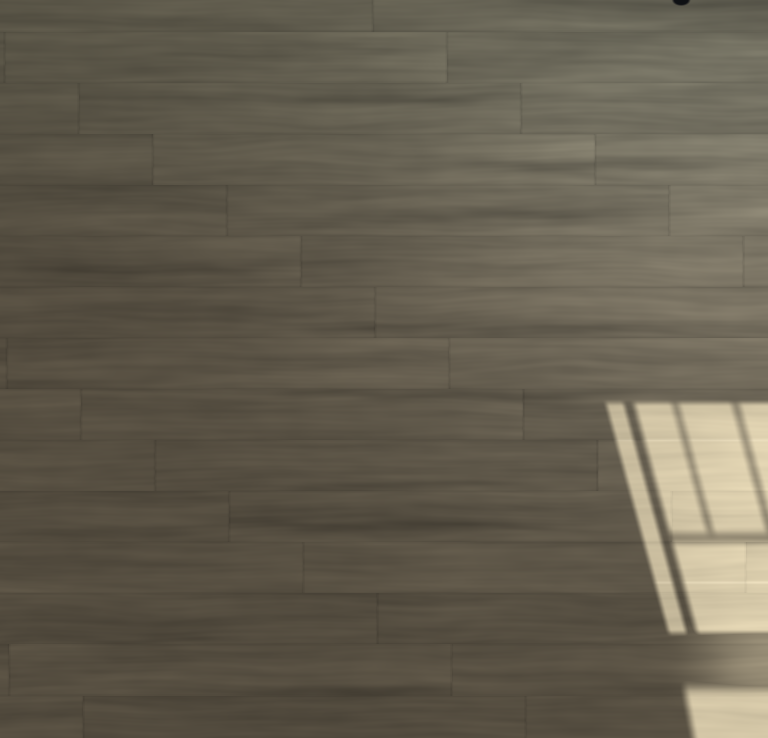
Write a Shadertoy shader that draws this texture.

```glsl
const vec3 SHADE_WOOD = vec3(0.325, 0.296, 0.244);
const vec3 SHEEN_WOOD = vec3(0.485, 0.458, 0.395);
const vec3 SUNLIT_WOOD = vec3(0.90, 0.845, 0.71);
const vec3 COOL_TINT = vec3(0.97, 1.01, 1.02);

const float ROW_HEIGHT = 0.0692;   // plank width, top to bottom
const float ROW_PHASE = 0.62;
const float PLANK_LENGTH = 0.576;
const float JOINT_STEP = 0.0965;   // joint shift from row to row
const float JOINT_START = 0.006;
const float GRAIN_CONTRAST = 0.30;
const float STREAK_DEPTH = 0.13;

const float SUN_SLANT = 0.263;     // sideways run of the light per unit height
const float SUN_TOP = 0.454;
const float SUN_BOTTOM = 0.142;

// Faint dark veins: centre x, centre y, half length
const int VEIN_COUNT = 10;
const vec3 VEINS[VEIN_COUNT] = vec3[](
    vec3(0.78, 0.776, 0.22), vec3(0.59, 0.709, 0.27),
    vec3(0.20, 0.633, 0.20), vec3(0.62, 0.556, 0.30),
    vec3(0.50, 0.864, 0.18), vec3(0.15, 0.133, 0.20),
    vec3(0.55, 0.343, 0.20), vec3(0.45, 0.065, 0.15),
    vec3(0.55, 0.465, 0.30), vec3(0.50, 0.289, 0.30));

float hash(vec2 p) {
    vec3 q = fract(vec3(p.xyx) * 0.1031);
    q += dot(q, q.yzx + 33.33);
    return fract((q.x + q.y) * q.z);
}

float cornerSlope(vec2 cell, vec2 offset) {
    float angle = 6.2832 * hash(cell);
    return dot(vec2(cos(angle), sin(angle)), offset);
}

float gradientNoise(vec2 p) {
    vec2 i = floor(p), f = fract(p);
    vec2 u = f * f * f * (f * (f * 6.0 - 15.0) + 10.0);
    vec2 e = vec2(1.0, 0.0);
    return mix(mix(cornerSlope(i, f), cornerSlope(i + e, f - e), u.x),
               mix(cornerSlope(i + e.yx, f - e.yx), cornerSlope(i + 1.0, f - 1.0), u.x), u.y);
}

float band(float x, float lo, float hi, float soft) {
    return smoothstep(lo - soft, lo + soft, x) * (1.0 - smoothstep(hi - soft, hi + soft, x));
}

// Brightness factor of the planks, grain and joints
float woodGrain(vec2 uv) {
    float rowCoord = (1.0 - uv.y) / ROW_HEIGHT - ROW_PHASE;
    float row = floor(rowCoord);
    float along = uv.x - JOINT_START - JOINT_STEP * row;
    float plank = floor(along / PLANK_LENGTH);
    float seed = hash(vec2(row + 20.0, plank + 40.0));

    // Stretched noise, bent a little so that fibres wander
    vec2 p = uv + vec2(seed * 7.0, 0.0);
    p.y += 0.010 * gradientNoise(p * vec2(5.0, 12.0));
    float grain = 0.50 * gradientNoise(p * vec2(2.2, 32.0) + seed * 9.0)
                + 0.30 * gradientNoise(p * vec2(5.0, 85.0))
                + 0.20 * gradientNoise(p * vec2(10.0, 180.0))
                + 0.12 * gradientNoise(p * vec2(26.0, 60.0));

    float veins = 0.0;
    for (int i = 0; i < VEIN_COUNT; i++) {
        vec2 d = uv - VEINS[i].xy;
        d.y += 0.008 * gradientNoise(vec2(uv.x * 9.0, float(i) * 3.7));
        float core = exp(-pow(d.y / 0.007, 2.0));
        veins += core * (1.0 - smoothstep(0.4, 1.0, abs(d.x) / VEINS[i].z));
    }

    float jointDist = abs(along - PLANK_LENGTH * round(along / PLANK_LENGTH));
    float seamDist = abs(rowCoord - round(rowCoord)) * ROW_HEIGHT;
    float gaps = 0.07 * (1.0 - smoothstep(0.0005, 0.003, jointDist))
               + 0.05 * (1.0 - smoothstep(0.0005, 0.003, seamDist));
    return 1.0 + GRAIN_CONTRAST * grain + 0.06 * (seed - 0.5) - STREAK_DEPTH * veins - gaps;
}

// Window light: slim strip, barred panes and the patch beneath
float sunlight(vec2 uv) {
    float s = uv.x - SUN_SLANT * (SUN_TOP - uv.y);
    float height = band(uv.y, SUN_BOTTOM, SUN_TOP, 0.006);
    float strip = 0.78 * band(s, 0.789, 0.812, 0.005) * height;

    float bars = band(s, 0.874, 0.884, 0.006) + band(s, 0.952, 0.963, 0.006);
    bars *= smoothstep(0.265, 0.285, uv.y);
    float rail = band(uv.y, 0.264, 0.279, 0.008);
    float panes = smoothstep(0.819, 0.832, s) * height;
    panes *= (1.0 - 0.55 * bars) * (1.0 - 0.60 * rail);
    panes *= mix(0.86, 0.95, smoothstep(0.85, 1.0, uv.x));

    float lowerEdge = 0.889 + 0.18 * (0.0745 - uv.y);
    float lower = 0.85 * smoothstep(-0.007, 0.009, uv.x - lowerEdge)
                * (1.0 - smoothstep(0.055, 0.083, uv.y));
    float haze = 0.42 * smoothstep(0.86, 1.0, uv.x) * band(uv.y, 0.06, 0.15, 0.02);
    return max(max(strip, panes), max(lower, haze));
}

void mainImage(out vec4 fragColor, in vec2 fragCoord) {
    vec2 uv = fragCoord / iResolution.xy;
    float grain = woodGrain(uv);

    // Broad daylight sheen toward the upper right
    vec2 d = (uv - vec2(1.0, 0.75)) / vec2(0.56, 0.43);
    vec3 color = mix(SHADE_WOOD, SHEEN_WOOD, exp(-dot(d, d)));
    color *= mix(vec3(1.0), COOL_TINT, smoothstep(0.55, 1.0, uv.y));
    color *= 1.0 + 0.05 * smoothstep(0.4, 1.0, uv.y);
    color *= 1.0 - 0.25 * smoothstep(0.93, 1.0, uv.y) * smoothstep(0.55, 1.0, uv.x);
    color *= grain;

    vec3 lit = SUNLIT_WOOD * mix(1.0, grain, 0.45);
    float glint = band(uv.y, 0.402, 0.405, 0.002) + band(uv.y, 0.209, 0.212, 0.002);
    color = mix(color, lit + 0.07 * glint, sunlight(uv));

    // Small dark object cut by the top edge
    float blob = length((uv - vec2(0.887, 1.0)) / vec2(0.012, 0.008));
    color = mix(color, vec3(0.06, 0.065, 0.08), 1.0 - smoothstep(0.7, 1.1, blob));
    fragColor = vec4(clamp(color, 0.0, 1.0), 1.0);
}
```
